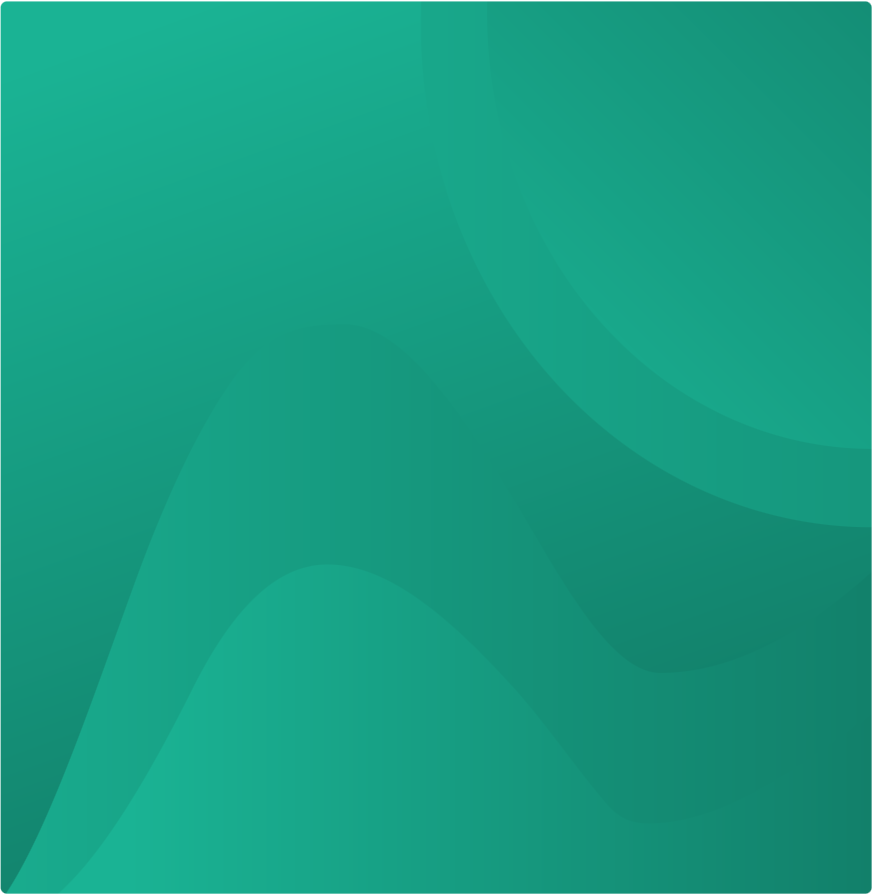
A Shadertoy shader for this background:

```glsl
// Layered teal backdrop: a slanted gradient, two nested quarter ellipses in the
// upper right corner, and two rolling waves along the bottom. Each layer blends
// the same light and dark teal; the waves are smooth Hermite curves.

const vec3 LIGHT_TEAL = vec3(0.102, 0.702, 0.580);
const vec3 DARK_TEAL = vec3(0.070, 0.500, 0.415);
const vec3 PAPER = vec3(1.0);
const vec2 CANVAS = vec2(0.972, 1.0);
const int KNOTS = 7;

// Wave knots: position, height, slope
const vec3 BACK_WAVE[KNOTS] = vec3[KNOTS](
    vec3(0.0065, 0.0026, 1.5), vec3(0.150, 0.349, 2.75),
    vec3(0.260, 0.577, 1.4), vec3(0.384, 0.638, 0.0),
    vec3(0.605, 0.388, -1.7), vec3(0.736, 0.249, 0.0),
    vec3(0.972, 0.362, 0.9));
const vec3 FRONT_WAVE[KNOTS] = vec3[KNOTS](
    vec3(0.065, 0.0026, 0.9), vec3(0.215, 0.232, 2.0),
    vec3(0.365, 0.370, 0.0), vec3(0.573, 0.232, -1.1),
    vec3(0.677, 0.102, -1.15), vec3(0.723, 0.081, 0.0),
    vec3(0.972, 0.203, 0.72));

vec3 teal(float shade) {
    return mix(LIGHT_TEAL, DARK_TEAL, clamp(shade, 0.0, 1.0));
}

// Antialiased coverage of the region where d is negative
float coverage(float d) {
    return clamp(0.5 - d / max(fwidth(d), 1e-5), 0.0, 1.0);
}

float hermite(vec3 a, vec3 b, float x) {
    float span = b.x - a.x;
    float u = min((x - a.x) / span, 1.0);
    float v = 1.0 - u;
    float ease = u * u * (3.0 - 2.0 * u);
    return mix(a.y, b.y, ease) + span * u * v * (v * a.z - u * b.z);
}

float waveHeight(vec3 knots[KNOTS], float x) {
    float height = knots[0].y + knots[0].z * (x - knots[0].x);
    for (int i = 0; i < KNOTS - 1; i++) {
        if (x >= knots[i].x) height = hermite(knots[i], knots[i + 1], x);
    }
    return height;
}

float ellipse(vec2 p, vec2 center, vec2 radii) {
    return length((p - center) / radii) - 1.0;
}

float roundedBox(vec2 p, vec2 lo, vec2 hi, float radius) {
    vec2 q = abs(p - 0.5 * (lo + hi)) - 0.5 * (hi - lo) + radius;
    return length(max(q, 0.0)) + min(max(q.x, q.y), 0.0) - radius;
}

void mainImage(out vec4 fragColor, in vec2 fragCoord) {
    vec2 p = fragCoord / iResolution.xy * CANVAS;

    // Slanted base gradient, light at the upper left
    float slant = dot(vec2(p.x, 1.0 - p.y), vec2(0.34, 0.94));
    vec3 color = teal((slant - 0.08) / 0.96);

    // Outer and inner ellipses
    float outer = ellipse(p, vec2(0.972, 0.974), vec2(0.503, 0.5625));
    color = mix(color, teal(0.23 + 0.65 * (p.x - 0.48)), coverage(outer));
    float inner = ellipse(p, vec2(0.972, 0.985), vec2(0.429, 0.486));
    color = mix(color, teal(0.768 * (p.x + p.y - 1.0) - 0.02), coverage(inner));

    // Back and front waves
    float back = p.y - waveHeight(BACK_WAVE, p.x);
    color = mix(color, teal(0.14 + 0.86 * p.x), coverage(back));
    float front = p.y - waveHeight(FRONT_WAVE, p.x);
    color = mix(color, teal(1.2 * (p.x - 0.143)), coverage(front));

    // Thin pale margin with rounded corners
    float card = roundedBox(p, vec2(0.0007, 0.0026), vec2(0.9716, 0.9984), 0.007);
    color = mix(PAPER, color, coverage(card));

    fragColor = vec4(color, 1.0);
}
```
